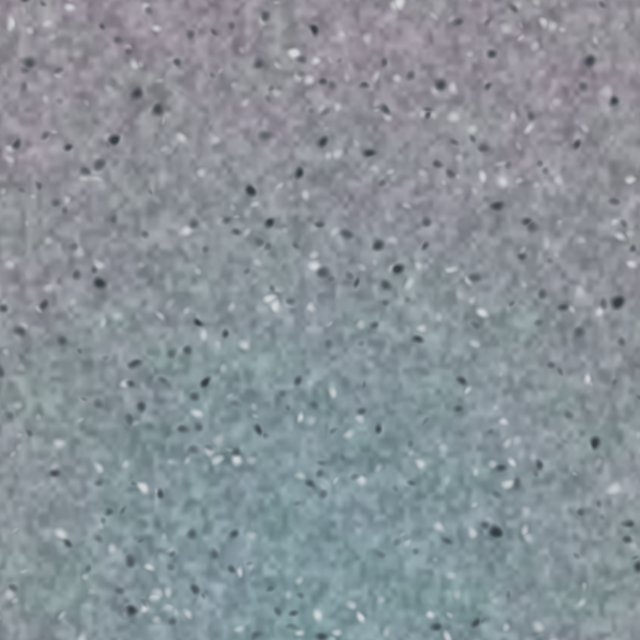
Reproduce this texture procedurally as a WebGL 2 fragment shader.

```glsl
#version 300 es
precision highp float;
// Speckled stone: a soft mauve-to-teal wash carries fine mottled grain,
// built from value noise, under blurred dark and pale chips that are
// scattered one per cell over jittered grids.

uniform vec2 u_resolution;
out vec4 fragColor;

float hash(vec2 p) {
    return fract(sin(dot(p, vec2(127.1, 311.7))) * 43758.5453);
}

float valueNoise(vec2 p) {
    vec2 cell = floor(p);
    vec2 f = fract(p);
    f = f * f * (3.0 - 2.0 * f);
    float low = mix(hash(cell), hash(cell + vec2(1.0, 0.0)), f.x);
    float high = mix(hash(cell + vec2(0.0, 1.0)), hash(cell + vec2(1.0, 1.0)), f.x);
    return mix(low, high, f.y);
}

// Coverage of soft oval chips; share is the fraction of cells that hold one.
float chips(vec2 p, float cells, float share, float seed) {
    vec2 q = p * cells;
    vec2 home = floor(q);
    float coverage = 0.0;
    for (int y = -1; y <= 1; y++) {
        for (int x = -1; x <= 1; x++) {
            vec2 cell = home + vec2(x, y);
            vec2 key = cell + seed;
            if (hash(key) > share) continue;
            vec2 center = cell + vec2(hash(key + 17.3), hash(key + 41.9));
            float angle = 6.2832 * hash(key + 63.1);
            float size = hash(key + 88.7);
            vec2 d = mat2(cos(angle), sin(angle), -sin(angle), cos(angle)) * (q - center);
            d.x *= mix(1.0, 1.6, hash(key + 105.2));
            float dist = length(d) / mix(0.28, 0.52, size);
            float strength = mix(0.3, 1.0, size * hash(key + 131.4) + 0.3 * size);
            coverage = max(coverage, strength * (1.0 - smoothstep(0.1, 1.15, dist)));
        }
    }
    return min(coverage, 1.0);
}

void main() {
    vec2 p = gl_FragCoord.xy / u_resolution.y;
    vec2 uv = gl_FragCoord.xy / u_resolution;

    // Broad wash: mauve above, neutral at the sides, teal rising from below
    vec3 color = mix(vec3(0.55, 0.565, 0.58), vec3(0.58, 0.56, 0.595), smoothstep(0.3, 0.9, uv.y));
    float teal = exp(-dot((uv - vec2(0.5, 0.08)) * vec2(2.1, 1.9), (uv - vec2(0.5, 0.08)) * vec2(2.1, 1.9)));
    color = mix(color, vec3(0.495, 0.59, 0.615), teal);

    // Faint colour blotches
    float tint = valueNoise(p * 16.0 + 7.0) - 0.5;
    color += tint * vec3(0.025, -0.01, 0.015);

    // Mottled grain at three scales, slightly taller than wide
    vec2 warp = 0.006 * vec2(valueNoise(p * 60.0 + 31.0), valueNoise(p * 60.0 + 57.0));
    vec2 g = (p + warp) * vec2(1.0, 0.88);
    float grain = 0.13 * (valueNoise(g * 105.0) - 0.5);
    grain += 0.10 * (valueNoise(mat2(0.8, 0.6, -0.6, 0.8) * g * 72.0 + 19.0) - 0.5);
    grain += 0.05 * (valueNoise(g * 28.0 + 43.0) - 0.5);
    color += grain;

    // Pale and dark chips
    vec2 bent = p + warp;
    color = mix(color, vec3(0.87, 0.88, 0.89), 0.85 * chips(bent, 42.0, 0.17, 211.0));
    color = mix(color, vec3(0.18, 0.21, 0.23), 0.9 * chips(bent, 40.0, 0.16, 503.0));

    fragColor = vec4(clamp(color, 0.0, 1.0), 1.0);
}
```
